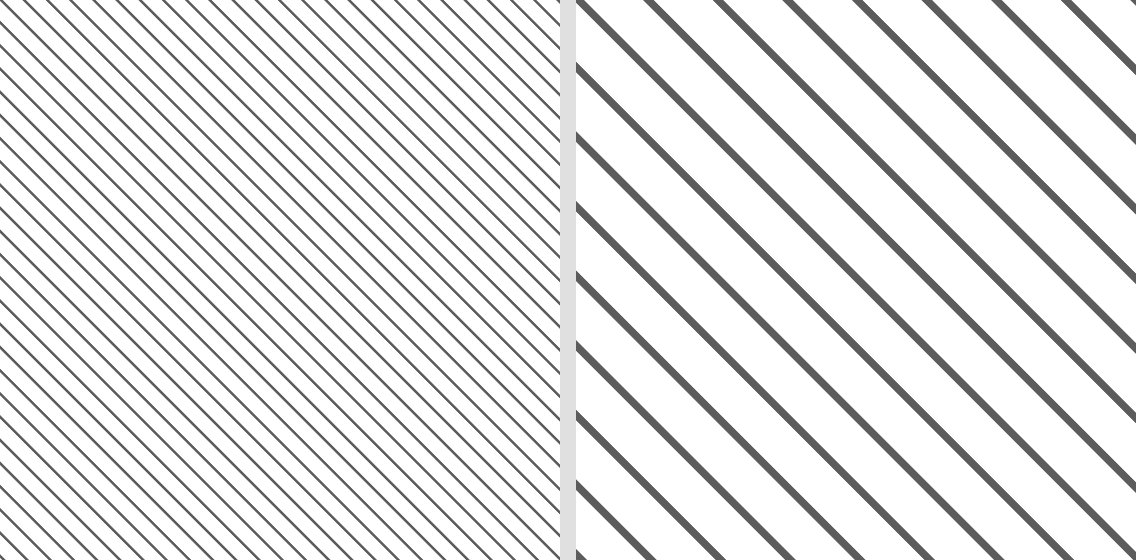
Left, the full canvas; right, a detail of the centre.
A Shadertoy shader for this pattern:

```glsl
#define REPEATS 24.136    // stripes along one canvas edge
#define PHASE 0.0016      // offset of the stripe nearest the top left corner
#define LINE_WIDTH 0.0045 // measured across the stripe
#define EDGE_PIXELS 0.8   // width of the smoothed edge
#define INK vec3(0.36)
#define PAPER vec3(1.0)

// Distance to the nearest of the parallel 45 degree stripes
float stripeDistance(vec2 p) {
    float along = (p.x + p.y - 1.0 - PHASE) * REPEATS;
    float cell = abs(fract(along + 0.5) - 0.5);
    return cell / (REPEATS * sqrt(2.0));
}

void mainImage(out vec4 fragColor, in vec2 fragCoord) {
    vec2 uv = fragCoord / iResolution.y;
    float edge = EDGE_PIXELS / iResolution.y;

    // Linear coverage keeps the thin lines even
    float coverage = clamp(0.5 + (0.5 * LINE_WIDTH - stripeDistance(uv)) / edge, 0.0, 1.0);
    fragColor = vec4(mix(PAPER, INK, coverage), 1.0);
}
```
